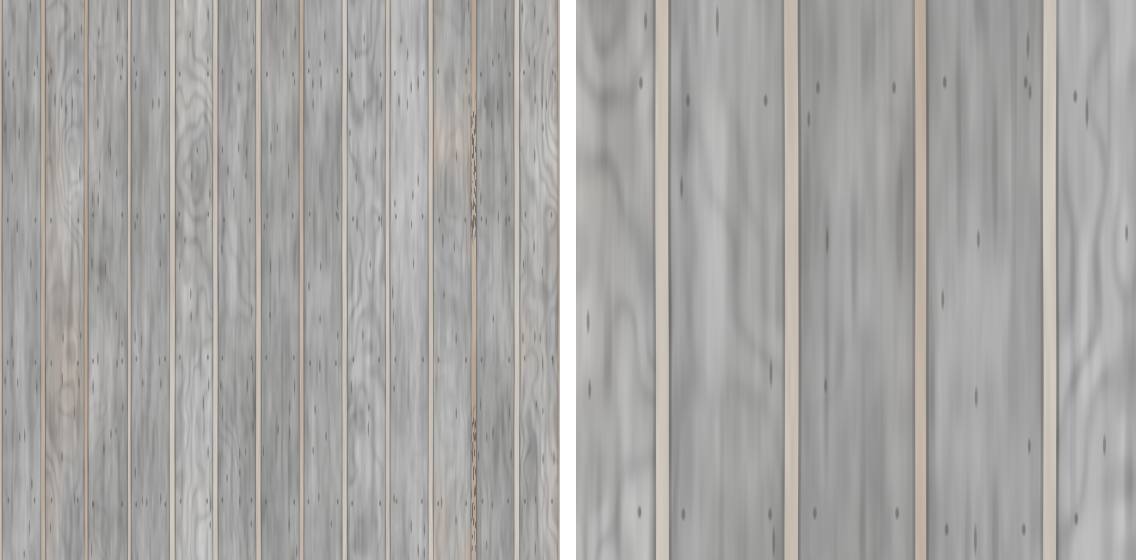
Left, the full canvas; right, a detail of the centre.
Give the GLSL for this texture, as a Shadertoy shader.

```glsl
const float BOARDS = 13.0;

// Per board: brightness, brown tint, strength of the looping growth rings
const float TONE[13] = float[13](0.645, 0.665, 0.65, 0.655, 0.69, 0.65, 0.635, 0.64, 0.665, 0.705, 0.675, 0.64, 0.695);
const float TINT[13] = float[13](0.05, 0.5, 0.12, 0.05, 0.25, 0.05, 0.12, 0.05, 0.0, 0.0, 0.75, 0.1, 0.25);
const float RINGS[13] = float[13](0.15, 0.7, 0.3, 0.15, 0.75, 0.4, 0.15, 0.1, 1.0, 0.15, 0.45, 0.3, 0.8);

// Per batten, left of each board: half width in thousandths, tan amount
const float BATTEN_WIDTH[13] = float[13](2.8, 3.2, 2.5, 2.3, 4.2, 3.8, 4.0, 3.2, 3.8, 3.2, 3.6, 4.0, 4.2);
const float BATTEN_TAN[13] = float[13](0.3, 0.75, 0.7, 0.3, 0.1, 0.1, 0.2, 0.55, 0.0, 0.15, 0.15, 0.65, 0.0);

const vec3 GREY_CAST = vec3(0.995, 1.0, 0.997);
const vec3 BROWN_CAST = vec3(1.08, 0.985, 0.91);
const vec3 CREAM = vec3(0.81, 0.785, 0.75);
const vec3 TAN = vec3(0.70, 0.62, 0.55);
const vec3 DARK = vec3(0.36, 0.34, 0.32);

float hash(vec2 p) {
    return fract(sin(dot(p, vec2(127.1, 311.7))) * 43758.5453);
}

float noise(vec2 p) {
    vec2 i = floor(p), f = fract(p);
    f = f * f * (3.0 - 2.0 * f);
    return mix(mix(hash(i), hash(i + vec2(1, 0)), f.x),
               mix(hash(i + vec2(0, 1)), hash(i + vec2(1, 1)), f.x), f.y);
}

float fbm(vec2 p) {
    float sum = 0.0, amp = 0.533;
    for (int i = 0; i < 4; i++) {
        sum += amp * noise(p);
        p = p * 2.03 + 17.3;
        amp *= 0.5;
    }
    return sum;
}

// Soft-edged vertical stroke with half extents in canvas units
float stroke(vec2 p, vec2 halfSize, float blur) {
    return smoothstep(1.0 + blur / halfSize.x, 0.4, length(p / halfSize));
}

// Nested loops made from the contours of a stretched noise field
float growthRings(vec2 p, float seed) {
    float field = 6.5 * noise(vec2(p.x * 1.7, p.y * 4.5) + seed)
                + 1.2 * noise(vec2(p.x * 5.0, p.y * 22.0) + seed) + 5.0 * p.x * p.x;
    float wave = 0.5 + 0.5 * sin(6.2832 * field);
    return wave * wave * (0.45 + 0.8 * noise(vec2(p.x * 3.0, p.y * 7.0) + seed + 40.0));
}

// Short dark cracks scattered along the fibres
float checks(vec2 p, float seed, float blur) {
    vec2 grid = vec2(7.0, 24.0), cell = floor(p * grid);
    float pick = hash(cell + seed);
    vec2 offset = vec2(hash(cell + seed + 3.1), hash(cell + seed + 7.7)) * 0.5 + 0.25;
    vec2 local = (fract(p * grid) - offset) / grid / vec2(BOARDS, 1.0);
    return step(0.86, pick) * stroke(local, vec2(0.0009, 0.004 + 0.005 * hash(cell + seed + 9.0)), blur);
}

// A pair of small nail marks per row
float nails(vec2 p, float seed, float blur) {
    float row = floor((p.y + 0.02) * 3.92);
    float y = p.y - (row + 0.4) / 3.92 - 0.012 * (hash(vec2(row, seed)) - 0.5);
    float x = (abs(p.x) - 0.29 - 0.05 * hash(vec2(seed, row))) / BOARDS;
    return stroke(vec2(x, y), vec2(0.0012, 0.0038), blur);
}

vec3 boardColor(vec2 p, int board, float blur) {
    float seed = float(board) * 19.7 + 5.0;
    float cloud = fbm(vec2(p.x * 1.1, p.y * 5.0) + seed) - 0.5;
    float fibre = fbm(vec2(p.x * 9.0, p.y * 5.0) + seed + 31.0) - 0.5;
    float fine = noise(vec2(p.x * 19.0, p.y * 28.0) + seed) - 0.5;
    float streak = smoothstep(0.66, 0.9, noise(vec2(p.x * 14.0, p.y * 9.0) + seed + 70.0));
    float light = TONE[board] + 0.17 * cloud + 0.17 * fibre + 0.055 * fine - 0.055 * streak;
    light -= 0.085 * RINGS[board] * (growthRings(p, seed) - 0.3);

    float stain = TINT[board] * smoothstep(0.25, 0.75, fbm(vec2(p.x, p.y * 4.0) + seed + 90.0));
    vec3 color = light * mix(GREY_CAST, BROWN_CAST, stain);
    color = mix(color, DARK, 0.5 * checks(p, seed, blur));
    return mix(color, DARK, 0.55 * nails(p, seed, blur));
}

vec3 battenColor(float d, float y, int batten) {
    float seed = float(batten) * 7.3 + 2.0;
    float weather = noise(vec2(seed, y * 4.0)) - 0.5;
    float grain = noise(vec2(d * 500.0 + seed, y * 25.0)) - 0.5;
    vec3 color = mix(CREAM, TAN, clamp(BATTEN_TAN[batten] + 0.5 * weather, 0.0, 1.0));
    color += 0.05 * grain;
    // Chipped stretches on the roughest batten
    float chipped = batten == 11 ? smoothstep(0.45, 0.7, 0.5 + 0.5 * cos(6.2832 * (y - 0.14) / 0.56)) : 0.0;
    float chips = smoothstep(0.5, 0.72, noise(vec2(d * 350.0, y * 85.0 + d * 1500.0)));
    return mix(color, DARK, 0.75 * chipped * chips);
}

void mainImage(out vec4 fragColor, in vec2 fragCoord) {
    vec2 uv = fragCoord / iResolution.xy;
    float blur = 0.7 / iResolution.x;
    float x = uv.x * BOARDS;
    int board = int(mod(floor(x), BOARDS));
    float nearest = floor(x + 0.5);
    int batten = int(mod(nearest, BOARDS));
    vec3 color = boardColor(vec2(fract(x) - 0.5, uv.y), board, blur);

    // Battens over the joints, with a shadow line deeper on the right
    float wobble = 0.0007 * (noise(vec2(nearest, uv.y * 9.0)) - 0.5);
    float d = (x - nearest) / BOARDS + wobble;
    float edge = abs(d) - BATTEN_WIDTH[batten] * 0.001;
    float depth = (d > 0.0 ? 0.5 : 0.32) * (0.6 + 0.6 * noise(vec2(nearest + 0.5, uv.y * 12.0)));
    color *= 1.0 - 0.09 * exp(-max(edge, 0.0) / 0.004);
    color = mix(color, DARK, depth * smoothstep(0.0013 + blur, 0.0004, abs(edge - 0.0006)));
    color = mix(color, battenColor(d, uv.y, batten), smoothstep(blur, -blur, edge));

    fragColor = vec4(clamp(color, 0.0, 1.0), 1.0);
}
```
